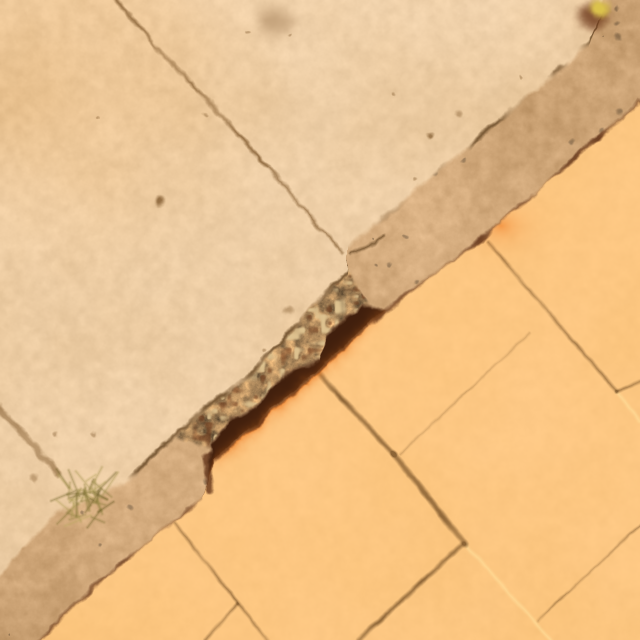
This texture is drawn by a WebGL 2 fragment shader. Its source:

```glsl
#version 300 es
precision highp float;
// Sunlit concrete slabs above a broken diagonal curb and warm orange paving tiles.
#define SLAB vec3(.93, .805, .645)
#define TILE vec3(.99, .78, .51)
#define CURB vec3(.83, .67, .49)
#define RUBBLE vec3(.7, .55, .37)
#define SHADOW vec3(.25, .12, .05)
#define JOINT vec3(.5, .35, .18)
#define GLOW vec3(.93, .48, .14)
#define ROUGHNESS .014
#define BLADES 48
uniform vec2 u_resolution;
out vec4 fragColor;

// Outlines as heights over x
const vec2 TILE_EDGE[10] = vec2[10](vec2(0, -.055), vec2(.059, 0), vec2(.18, .115),
  vec2(.273, .186), vec2(.315, .22), vec2(.335, .28), vec2(.495, .42),
  vec2(.6, .512), vec2(.768, .642), vec2(1, .84));
const vec2 SLAB_EDGE[10] = vec2[10](vec2(0, .1), vec2(.09, .2), vec2(.195, .245),
  vec2(.275, .325), vec2(.39, .415), vec2(.54, .575), vec2(.545, .615),
  vec2(.73, .77), vec2(.92, .93), vec2(.96, 1.05));
const vec2 CAVITY_EDGE[10] = vec2[10](vec2(.27, .315), vec2(.325, .3), vec2(.36, .345),
  vec2(.4, .365), vec2(.44, .41), vec2(.5, .44), vec2(.51, .475),
  vec2(.54, .505), vec2(.565, .522), vec2(.6, .512));

float hash(vec2 p) {
  p = fract(p * vec2(.1031, .1137));
  p += dot(p, p.yx + 33.33);
  return fract((p.x + p.y) * p.x * 91.7);
}
float noise(vec2 p) {
  vec2 i = floor(p), f = fract(p);
  f *= f * (3. - 2. * f);
  return mix(mix(hash(i), hash(i + vec2(1, 0)), f.x),
             mix(hash(i + vec2(0, 1)), hash(i + 1.), f.x), f.y);
}
float fbm(vec2 p) {
  float sum = 0., amp = .5;
  for (int i = 0; i < 4; i++, amp *= .5) {
    sum += amp * noise(p);
    p = mat2(1.6, 1.2, -1.2, 1.6) * p + 17.;
  }
  return sum;
}
// Signed offset above a piecewise linear outline
float above(vec2 p, vec2 k[10]) {
  float y = k[0].y;
  for (int i = 0; i < 9; i++)
    y += (k[i + 1].y - k[i].y) * clamp((p.x - k[i].x) / (k[i + 1].x - k[i].x), 0., 1.);
  return .75 * (p.y - y);
}
// Soft coverage: 1 where d is negative
float cover(float d, float soft) {
  soft = max(soft, .7 / u_resolution.y);
  return 1. - smoothstep(-soft, soft, d);
}
float stroke(vec2 p, vec2 a, vec2 b, float width) {
  vec2 d = b - a;
  return cover(length(p - a - d * clamp(dot(p - a, d) / dot(d, d), 0., 1.)) - width, .0035);
}
float spot(vec2 p, vec2 centre, float radius) {
  return cover(length(p - centre) - radius, radius * .7);
}
// Random chips, one per chosen cell
float specks(vec2 p, float scale, float density) {
  vec2 cell = floor(p * scale);
  vec2 centre = .3 + .4 * vec2(hash(cell + 3.), hash(cell + 71.));
  return step(hash(cell), density) * spot(fract(p * scale), centre, .05 + .13 * hash(cell + 19.));
}

void main() {
  vec2 uv = gl_FragCoord.xy / u_resolution;
  vec2 wobble = vec2(fbm(uv * 45.), fbm(uv * 45. + 80.)) - .47;
  vec2 p = uv + wobble * ROUGHNESS, q = uv + wobble * .005;
  float broad = fbm(uv * 6.) - .48, grain = fbm(uv * 70.) - .47, wear = noise(uv * 32.);
  float overTile = above(p, TILE_EDGE), overSlab = above(p, SLAB_EDGE);
  float overCavity = above(p, CAVITY_EDGE);

  // Orange tiles and their joints
  vec3 tile = TILE + vec3(.02, .03, .06) * broad + .03 * grain;
  float dark = stroke(q, vec2(.495, .42), vec2(.615, .29), .0035)
    + stroke(q, vec2(.615, .29), vec2(.727, .15), .004) + stroke(q, vec2(.56, 0), vec2(.723, .15), .003);
  float thin = stroke(q, vec2(.762, .622), vec2(.964, .388), .002)
    + stroke(q, vec2(.273, .182), vec2(.417, 0), .002) + stroke(q, vec2(.32, 0), vec2(.37, .055), .002)
    + stroke(q, vec2(.84, .03), vec2(1, .18), .001) + stroke(q, vec2(.964, .388), vec2(1, .404), .002)
    + .6 * stroke(q, vec2(.625, .29), vec2(.827, .48), .001);
  float pale = stroke(q, vec2(.727, .15), vec2(.86, 0), .002) + stroke(q, vec2(.964, .388), vec2(1, .342), .002);
  tile = mix(tile, vec3(1, .87, .6), .7 * min(pale, 1.));
  tile = mix(tile, JOINT, min(max(dark * (.5 + .4 * wear), thin * (.4 + .4 * wear)), .9));
  float hot = smoothstep(.32, .37, uv.x) * (1. - smoothstep(.53, .62, uv.x));
  tile = mix(tile, GLOW, hot * exp(-abs(overTile) * 150.));
  tile = mix(tile, GLOW, .6 * exp(-length((uv - vec2(.783, .647)) * vec2(45, 60))));

  // Curb stones with a dark lower joint
  vec3 curb = (CURB + .16 * broad + .13 * grain) * (1. - .25 * specks(p, 42., .08));
  vec3 col = mix(curb, tile, cover(overTile, .003));
  col = mix(col, SHADOW * 1.4, cover(abs(overTile) - .005 * wear, .003) * (.2 + .7 * wear));
  col = mix(col, SHADOW * 1.4, .75 * stroke(p, vec2(.325, .285), vec2(.328, .235), .006));

  // Crumbled rubble and the cavity under it
  float span = cover(.275 - p.x, .008) * cover(p.x - .54 - (.583 - p.y) * .6, .004);
  float stones = noise(uv * 95. + 9.);
  vec3 rubble = mix(RUBBLE * (.4 + 1.2 * fbm(uv * 75.)), vec3(.87, .76, .56), smoothstep(.6, .95, stones));
  rubble = mix(SHADOW * 1.6, rubble, .45 + .55 * smoothstep(.05, .4, stones));
  col = mix(col, rubble, span * cover(-overCavity, .004) * cover(overSlab, .005));
  float hollow = cover(max(overCavity, -overTile), .004) * cover(abs(p.x - .4635) - .1365, .004);
  col = mix(col, mix(SHADOW, GLOW * .65, .6 * exp(-max(overTile, 0.) * 160.)), hollow);

  // Pale slabs: stain, pits and joints
  vec3 slab = SLAB + vec3(.06, .08, .11) * broad + .08 * grain;
  slab -= vec3(.005, .03, .06) * spot(uv, vec2(.08, .92), .25);
  float pits = max(.4 * specks(p, 30., .025), .8 * spot(p, vec2(.248, .687), .007));
  slab = mix(slab, JOINT, max(pits, .7 * spot(p, vec2(.671, .788), .005)));
  slab = mix(slab, CURB * .85, (.2 + .6 * wear) * spot(p, vec2(.43, .965), .025));
  float seam = max(stroke(p, vec2(.18, 1), vec2(.417, .74), .003), stroke(p, vec2(.417, .74), vec2(.535, .605), .002));
  seam = max(seam, stroke(p, vec2(0, .362), vec2(.09, .26), .005));
  col = mix(col, mix(slab, JOINT, seam * (.45 + .4 * wear)), cover(-overSlab, .005));
  float crack = cover(abs(overSlab) - .003, .003) * smoothstep(.25, .65, noise(uv * 21.));
  crack = max(crack, stroke(p, vec2(.55, .605), vec2(.6, .63), .002));
  col = mix(col, JOINT * .8, .8 * crack * smoothstep(.15, .2, uv.x));

  // Grass tuft and a small weed in the top corner
  for (float k = 0.; k < float(BLADES); k++) {
    float angle = 6.28 * hash(vec2(k, 5));
    vec2 root = vec2(.135, .22) + .06 * (vec2(hash(vec2(k, 1)), hash(vec2(k, 2))) - .5);
    vec2 tip = root + vec2(cos(angle), sin(angle)) * (.015 + .03 * hash(vec2(k, 8)));
    vec3 green = mix(vec3(.36, .31, .1), vec3(.77, .7, .4), hash(vec2(k, 12)));
    col = mix(col, green, .55 * stroke(uv, root, tip, .001));
  }
  col = mix(col, SHADOW * 1.6, .75 * spot(p, vec2(.925, .975), .02));
  col = mix(col, vec3(.86, .76, .3), spot(p, vec2(.935, .988), .013));
  fragColor = vec4(col, 1);
}
```
